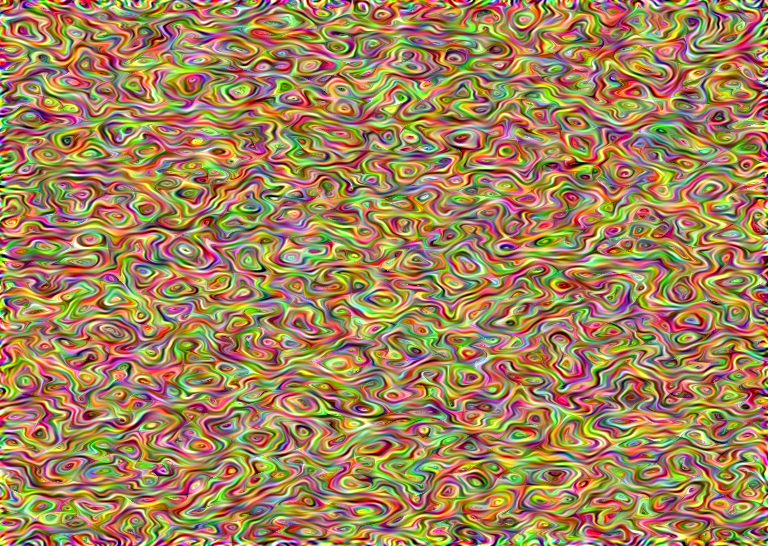
This pattern is drawn by a WebGL 2 fragment shader. Its source:

```glsl
#version 300 es
precision highp float;

uniform vec2 u_resolution;
out vec4 fragColor;

// Lengths are fractions of the canvas height
const vec3  BASE_COLOR   = vec3(0.64, 0.52, 0.35);
const vec3  CHROMA_GAIN  = vec3(1.35, 1.6, 1.4);
const float LINE_GAIN    = 1.4;
const float LINE_CELL    = 0.0043;
const float LINE_OFFSET  = 0.0041;
const float CHROMA_CELL  = 0.0068;
const float STREAK_REACH = 0.0145;
const float RIM_REACH    = 0.005;
const float RIM_WIDTH    = 0.028;
const float STEP_LENGTH  = 0.0029;
const int   STEPS        = 8;
const vec2  SWIRL_SCALE  = vec2(10.0, 19.0);
const vec2  DRIFT        = vec2(0.0, 4.5);
const float DETAIL_SCALE = 2.3;
const float DETAIL_GAIN  = 0.3;

vec4 hash4(vec2 cell) {
    vec4 h = fract(cell.xyxy * vec4(0.1031, 0.1030, 0.0973, 0.1099));
    h += dot(h, h.wzxy + 33.33);
    return fract((h.xxyz + h.yzzw) * h.zywx);
}

// Four independent channels of centred value noise
vec4 grain(vec2 p) {
    vec2 i = floor(p);
    vec2 f = fract(p);
    f = f * f * (3.0 - 2.0 * f);
    vec4 low  = mix(hash4(i), hash4(i + vec2(1, 0)), f.x);
    vec4 high = mix(hash4(i + vec2(0, 1)), hash4(i + vec2(1, 1)), f.x);
    return mix(low, high, f.y) - 0.5;
}

vec2 lattice(vec2 cell) {
    return hash4(cell + 57.0).xy * 2.0 - 1.0;
}

// Analytic slope of gradient noise
vec2 noiseSlope(vec2 p) {
    vec2 i = floor(p);
    vec2 f = fract(p);
    vec2 u = f * f * f * (f * (f * 6.0 - 15.0) + 10.0);
    vec2 du = 30.0 * f * f * (f * (f - 2.0) + 1.0);
    vec2 ga = lattice(i);
    vec2 gb = lattice(i + vec2(1, 0));
    vec2 gc = lattice(i + vec2(0, 1));
    vec2 gd = lattice(i + vec2(1, 1));
    float a = dot(ga, f);
    float b = dot(gb, f - vec2(1, 0));
    float c = dot(gc, f - vec2(0, 1));
    float d = dot(gd, f - vec2(1, 1));
    return ga + u.x * (gb - ga) + u.y * (gc - ga) + u.x * u.y * (ga - gb - gc + gd)
         + du * (u.yx * (a - b - c + d) + vec2(b, c) - a);
}

// Unit direction along the contours of a swirling height field
vec2 flow(vec2 p) {
    vec2 q = p * SWIRL_SCALE;
    vec2 slope = noiseSlope(q)
               + DETAIL_GAIN * DETAIL_SCALE * noiseSlope(q * DETAIL_SCALE + 19.7);
    slope = slope * SWIRL_SCALE + DRIFT;
    return vec2(slope.y, -slope.x) / max(length(slope), 1e-4);
}

// Fine ridges: grain sharpened across the flow
float ridge(vec2 p, vec2 across) {
    vec2 q = p / LINE_CELL;
    vec2 o = across * LINE_OFFSET / LINE_CELL;
    return grain(q).w - 0.5 * (grain(q + o).w + grain(q - o).w);
}

void main() {
    vec2 p = gl_FragCoord.xy / u_resolution.y;
    vec2 size = u_resolution / u_resolution.y;

    // Streaks break into dashes at the rim
    vec2 border = min(p, size - p);
    float rim = 1.0 - smoothstep(0.0, RIM_WIDTH, min(border.x, border.y));
    float reach = mix(STREAK_REACH, RIM_REACH, rim);

    // Smear the grain both ways along the flow
    vec2 start = flow(p);
    vec4 total = vec4(0.0);
    float weightSum = 0.0;
    for (int side = -1; side <= 1; side += 2) {
        float stride = float(side) * STEP_LENGTH;
        vec2 pos = p + 0.5 * stride * start;
        for (int i = 0; i < STEPS; i++) {
            vec2 dir = flow(pos);
            float t = (float(i) + 0.5) * STEP_LENGTH / reach;
            float weight = exp(-t * t);
            vec3 chroma = grain(pos / CHROMA_CELL + 131.0).rgb;
            total += weight * vec4(chroma, ridge(pos, vec2(-dir.y, dir.x)));
            weightSum += weight;
            pos += stride * dir;
        }
    }
    total /= weightSum;

    vec3 color = BASE_COLOR + CHROMA_GAIN * total.rgb + LINE_GAIN * total.w;
    fragColor = vec4(clamp(color, 0.0, 1.0), 1.0);
}
```
